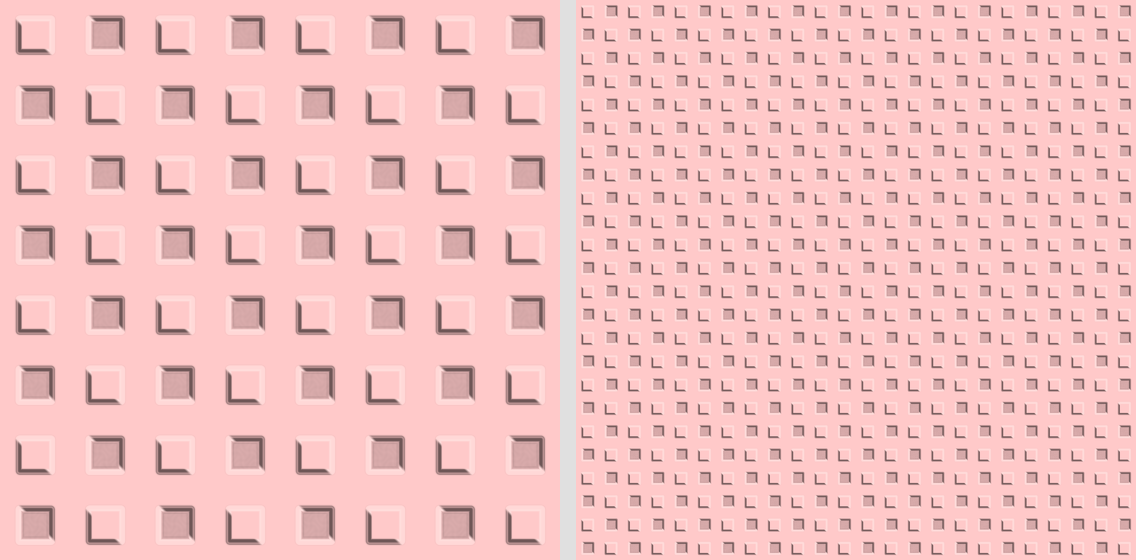
Left: one tile. Right: repeated 3 by 3.
This pattern is drawn by a Shadertoy shader. Its source:

```glsl
// Pink sheet with an 8 by 8 checkerboard of raised and sunken bevelled squares.

const float TAU = 6.2831853;

// Signed distance to a rounded square, negative inside.
float roundedSquare(vec2 p, float halfSize, float radius) {
    vec2 q = abs(p) - halfSize + radius;
    return length(max(q, 0.0)) + min(max(q.x, q.y), 0.0) - radius;
}

// Soft line of the given half width, centred on a depth.
float ridge(float depth, float centre, float width) {
    return 1.0 - smoothstep(0.0, width, abs(depth - centre));
}

// Faint mottling that wraps at the canvas edges.
float mottle(vec2 uv) {
    vec2 a = TAU * uv;
    return sin(53.0 * a.x + 2.0 * sin(31.0 * a.y)) * sin(47.0 * a.y + 2.0 * sin(37.0 * a.x));
}

void mainImage(out vec4 fragColor, in vec2 fragCoord) {
    vec2 uv = fragCoord / iResolution.xy;
    vec2 grid = uv * 8.0;
    vec2 cell = floor(grid);
    vec2 p = fract(grid) - vec2(0.505, 0.497);
    float pixel = 8.0 / min(iResolution.x, iResolution.y);

    // Alternate cells are sunken; raised ones mirror the light.
    float sunken = 1.0 - mod(cell.x + cell.y, 2.0);
    float facing = (p.x + p.y) * (2.0 * sunken - 1.0);
    float depth = -roundedSquare(p, 0.286, 0.065);
    float shadowSide = smoothstep(0.025, 0.085, facing);
    float inside = smoothstep(-0.5 * pixel, max(0.016, 0.5 * pixel), depth);

    vec3 pink = vec3(1.0, 0.788, 0.788);
    vec3 highlight = vec3(1.0, 0.862, 0.855);

    // Shadowed bevel: brown rim, paler groove, dark core.
    float shade = 0.64 + 0.09 * ridge(depth, 0.028, 0.016);
    shade = mix(shade, 0.43, smoothstep(0.030, 0.054, depth));
    vec3 shadow = pink * shade;

    // Lit bevel with a brighter inner line.
    vec3 lit = mix(pink, highlight, 0.8 + 0.3 * ridge(depth, 0.070, 0.025));
    vec3 bevel = mix(lit, shadow, shadowSide);

    // Flat face, darkened and outlined when sunken.
    float faceShade = 0.84 + 0.012 * mottle(uv) - 0.06 * ridge(depth, 0.118, 0.018);
    vec3 face = pink * mix(1.0, faceShade, sunken);
    vec3 square = mix(bevel, face, smoothstep(0.074, 0.104, depth));

    // Sheet with a faint crease around each square.
    vec3 sheet = pink * (1.0 - 0.02 * ridge(depth, -0.004, 0.016));
    fragColor = vec4(mix(sheet, square, inside), 1.0);
}
```
